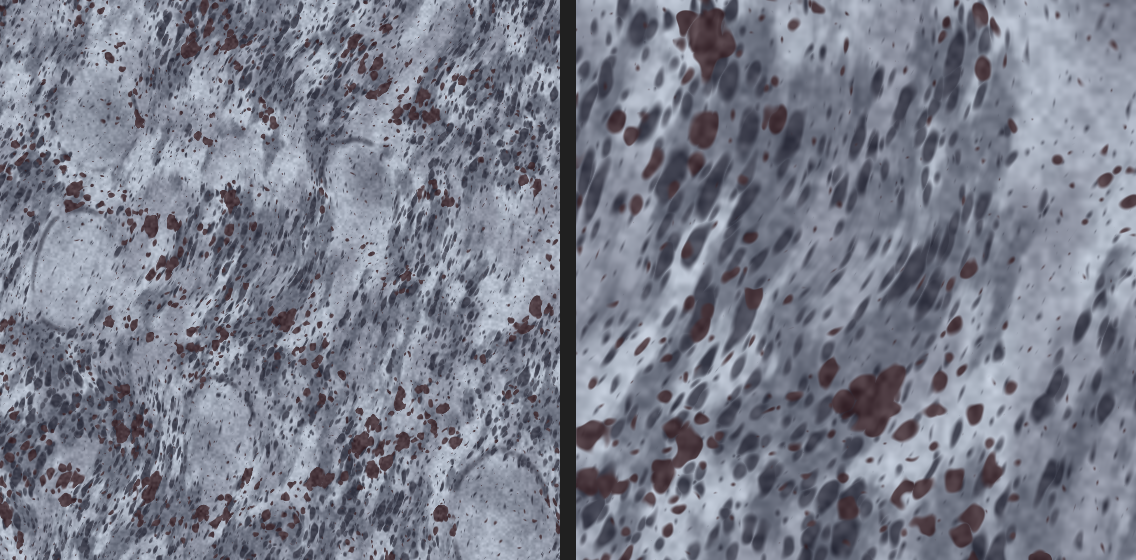
Left, the full canvas; right, a detail of the centre.
Give the GLSL for this texture, as a three.js fragment shader.

```glsl
// Blue-grey gneiss: steep mineral grain flowing around pale oval feldspar eyes.
// Layered noise gives clouds and veils; stretched cellular specks give dark
// mica flakes, and rounder clustered ones give red-brown garnets.
varying vec2 vUv;

const vec3 PALE_FELDSPAR = vec3(0.71, 0.745, 0.80);
const vec3 GREY_FELDSPAR = vec3(0.555, 0.575, 0.635);
const vec3 EYE_FELDSPAR = vec3(0.64, 0.67, 0.73);
const vec3 SLATE = vec3(0.37, 0.39, 0.45);
const vec3 MICA = vec3(0.20, 0.205, 0.26);
const vec3 GARNET = vec3(0.26, 0.18, 0.20);
const float GRAIN_LEAN = 0.33;

float hash(vec2 p) {
  vec3 q = fract(p.xyx * 0.1031);
  q += dot(q, q.yzx + 33.33);
  return fract((q.x + q.y) * q.z);
}

float noise(vec2 p) {
  vec2 cell = floor(p);
  vec2 f = fract(p);
  f = f * f * (3.0 - 2.0 * f);
  float low = mix(hash(cell), hash(cell + vec2(1.0, 0.0)), f.x);
  float high = mix(hash(cell + vec2(0.0, 1.0)), hash(cell + 1.0), f.x);
  return mix(low, high, f.y);
}

// Two independent noises, centred on zero
vec2 noisePair(vec2 p) {
  return vec2(noise(p), noise(p + 31.7)) - 0.5;
}

mat2 rotation(float angle) {
  float c = cos(angle);
  float s = sin(angle);
  return mat2(c, s, -s, c);
}

// Four rotated octaves, centred on 0.5
float fbm(vec2 p) {
  float sum = 0.0;
  float amplitude = 0.5;
  for (int i = 0; i < 4; i++) {
    sum += amplitude * noise(p);
    p = rotation(0.6) * p * 2.03 + 11.7;
    amplitude *= 0.5;
  }
  return sum / 0.9375;
}

// Coverage of scattered cell specks; those smaller than the softness vanish
float specks(vec2 p, float maxRadius, float softness) {
  vec2 cell = floor(p);
  float d = 4.0;
  for (int y = -1; y <= 1; y++) {
    for (int x = -1; x <= 1; x++) {
      vec2 id = cell + vec2(float(x), float(y));
      vec2 jitter = vec2(hash(id + 3.1), hash(id + 57.3));
      float radius = maxRadius * hash(id + 91.7) - softness;
      d = min(d, length(p - id - mix(vec2(0.05), vec2(0.95), jitter)) - radius);
    }
  }
  return 1.0 - smoothstep(-softness, softness, d);
}

// xy: position bent around the eyes, z: distance to the nearest (1 at its rim)
vec3 flowAroundEyes(vec2 p) {
  vec2 flow = p;
  float nearest = 9.0;
  for (int i = 0; i < 5; i++) {
    float id = float(i);
    vec2 centre = fract(vec2(0.14, 0.51) + id * vec2(0.755, 0.570));
    float radius = mix(0.04, 0.09, hash(vec2(id, 7.0)));
    vec2 offset = p - centre;
    float d = length(offset / vec2(radius, radius * 1.5));
    flow -= 0.35 * offset * exp(-d * d);
    nearest = min(nearest, d);
  }
  return vec3(flow, nearest);
}

void main() {
  vec2 p = vUv;
  vec3 eyes = flowAroundEyes(p + 0.05 * noisePair(p * 5.0) + 0.012 * noisePair(p * 17.0));
  vec2 grain = rotation(GRAIN_LEAN) * eyes.xy;
  float inside = 1.0 - smoothstep(0.75, 1.1, eyes.z);
  float activity = smoothstep(0.32, 0.68, fbm(grain * vec2(15.0, 6.0))) * (1.0 - 0.85 * inside);

  // Cloudy feldspar ground and slate veils
  float cloud = fbm(grain * vec2(24.0, 13.0) + 5.0);
  vec3 color = mix(GREY_FELDSPAR, PALE_FELDSPAR, smoothstep(0.3, 0.67, cloud));
  float veil = fbm(grain * vec2(52.0, 22.0) + 17.0) + 0.2 * (activity - 0.5);
  color = mix(color, SLATE, 0.8 * smoothstep(0.43, 0.7, veil) * (1.0 - 0.5 * inside));

  // Smooth eyes with broken dark rims
  vec3 eyeColor = mix(SLATE, EYE_FELDSPAR, smoothstep(0.2, 0.55, fbm(p * 9.0 + 60.0)));
  color = mix(color, eyeColor, 0.5 * inside);
  float rim = 1.0 - smoothstep(0.01, 0.09, abs(eyes.z - 1.0));
  color = mix(color, MICA, 0.6 * rim * smoothstep(0.45, 0.65, fbm(p * 22.0 + 8.0)));

  // Mica flakes, coarse and fine
  vec2 ragged = noisePair(grain * vec2(150.0, 85.0));
  float coarse = specks(grain * vec2(74.0, 30.0) + 0.3 * ragged, 0.2 + 0.42 * activity, 0.11);
  float fine = specks(grain * vec2(125.0, 56.0) + 0.3 * ragged, 0.22 + 0.4 * activity, 0.15);
  color = mix(color, MICA, max(0.85 * coarse, 0.7 * fine));

  // Garnets, small and large, in clusters
  float cluster = smoothstep(0.4, 0.74, fbm(p * 14.0 + 40.0)) * (1.0 - 0.85 * inside);
  float small = specks(grain * vec2(66.0, 52.0) + 0.35 * ragged + 70.0, 0.16 + 0.38 * cluster, 0.08);
  float large = specks(grain * vec2(30.0, 22.0) + 0.3 * ragged + 130.0, 0.48 * smoothstep(0.35, 0.85, cluster), 0.05);
  color = mix(color, GARNET, 0.88 * max(small, large));

  // Fine crystal texture
  float crystal = 0.10 * (noise(p * 150.0) - 0.5) + 0.09 * (noise(p * 240.0 + 9.0) - 0.5);
  gl_FragColor = vec4(color + crystal, 1.0);
}
```
